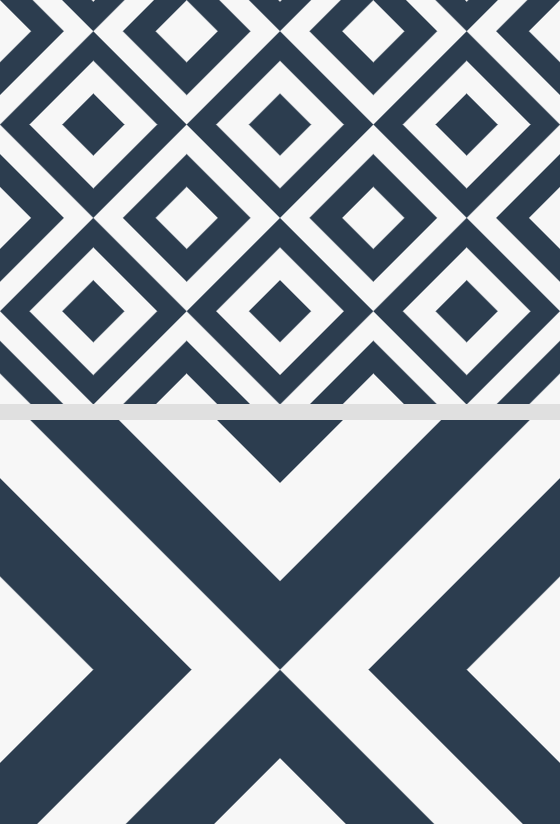
Top, the full canvas; bottom, a detail of the centre.
This pattern is drawn by a WebGL 1 fragment shader. Its source:

```glsl
precision highp float;

uniform vec2 u_resolution;

const vec3 NAVY = vec3(0.173, 0.239, 0.310);
const vec3 PAPER = vec3(0.969, 0.969, 0.969);
const float TILES_ACROSS = 3.0;
const float ROW_SHIFT = -0.003;     // vertical offset, in tiles
const float CORE_RADIUS = 0.333;    // solid centre, in half tiles
const float RING_RADIUS = 0.684;    // inner edge of the outer band
const float EDGE_SOFTNESS = 0.6;    // half width of an edge, in pixels

// Antialiased sign of a diamond distance: -1 outside, +1 inside.
float softSign(float dist, float halfWidth) {
  return clamp(dist / halfWidth, -1.0, 1.0);
}

// Diamond distance from the tile centre: 0 at centre, 1 at tips, 2 at corners.
float diamondDistance(vec2 tilePos) {
  vec2 local = abs(fract(tilePos) * 2.0 - 1.0);
  return local.x + local.y;
}

void main() {
  vec2 tilePos = gl_FragCoord.xy / u_resolution.x * TILES_ACROSS;
  tilePos.y -= ROW_SHIFT;

  // One pixel in half tiles, scaled by the slope of the diamond distance.
  float pixel = 2.0 * TILES_ACROSS / u_resolution.x;
  float halfWidth = EDGE_SOFTNESS * sqrt(2.0) * pixel;

  // Fold at the outline so corner diamonds share the same rings.
  float inside = 1.0 - diamondDistance(tilePos);
  float radius = 1.0 - abs(inside);

  // Each boundary crossed swaps the two colours.
  float parity = softSign(inside, halfWidth)
               * softSign(radius - CORE_RADIUS, halfWidth)
               * softSign(radius - RING_RADIUS, halfWidth);

  gl_FragColor = vec4(mix(PAPER, NAVY, 0.5 + 0.5 * parity), 1.0);
}
```
